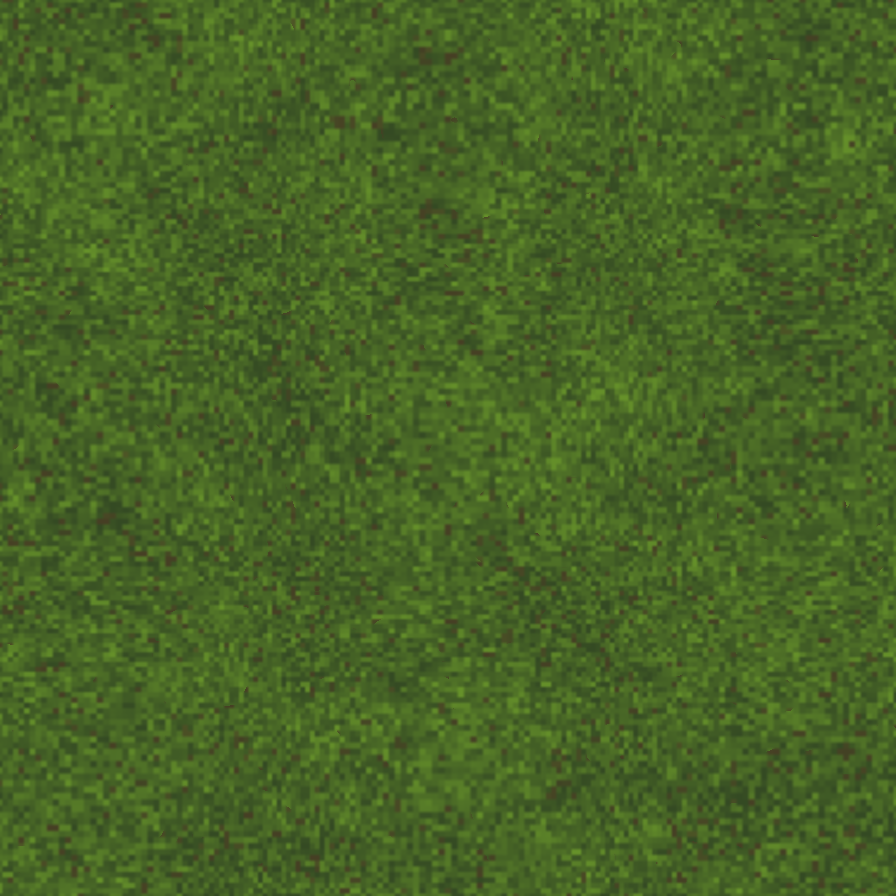
Reproduce this texture procedurally as a Shadertoy shader.

```glsl
const vec3 DARK_GREEN = vec3(0.205, 0.290, 0.138);
const vec3 LIGHT_GREEN = vec3(0.400, 0.570, 0.163);
const vec3 EARTH_BROWN = vec3(0.275, 0.245, 0.142);
const float CELLS = 165.0;         // mean grains across the canvas
const float DENSITY_SWING = 26.0;  // how much the grain count varies
const float DENSITY_WAVES = 2.6;
const float EDGE_SOFTNESS = 0.38;  // blend width in grains
const float GRAIN_CURVE = 1.4;     // skews grains to the dark side
const float PATCH_SCALE = 5.0;
const float PATCH_STRENGTH = 0.20;
const float EARTH_SHARE = 0.045;
const float RUN_SHARE = 0.14;      // share of grains joined in pairs
const float TAU = 6.2831853;

// Integer hash of a lattice point, 0 to 1
float hash(ivec2 p, uint seed) {
    uvec2 q = uvec2(p) * uvec2(1597334673u, 3812015801u);
    uint h = (q.x ^ q.y ^ (seed * 2654435769u)) * 1597334673u;
    h ^= h >> 16;
    h *= 2246822519u;
    h ^= h >> 13;
    return float(h >> 8) / 16777216.0;
}

float cornerSlope(ivec2 corner, vec2 offset) {
    float angle = TAU * hash(corner, 11u);
    return dot(vec2(cos(angle), sin(angle)), offset);
}

float gradientNoise(vec2 p) {
    ivec2 i = ivec2(floor(p));
    vec2 f = fract(p);
    vec2 u = f * f * f * (f * (f * 6.0 - 15.0) + 10.0);
    float bottom = mix(cornerSlope(i, f),
                       cornerSlope(i + ivec2(1, 0), f - vec2(1, 0)), u.x);
    float top = mix(cornerSlope(i + ivec2(0, 1), f - vec2(0, 1)),
                    cornerSlope(i + ivec2(1, 1), f - vec2(1, 1)), u.x);
    return mix(bottom, top, u.y);
}

float patches(vec2 p) {
    float sum = 0.0;
    float weight = 1.0;
    for (int octave = 0; octave < 4; octave++) {
        sum += weight * gradientNoise(p);
        p = p * 2.13 + 17.3;
        weight *= 0.65;
    }
    return sum;
}

// Canvas position to grain grid, with gently varying grain size
vec2 grainGrid(vec2 uv) {
    float wave = TAU * DENSITY_WAVES;
    return CELLS * uv - DENSITY_SWING / wave * sin(wave * (uv - 0.5));
}

// Colour of one grain; some share it with a neighbour
vec3 grainColor(ivec2 cell, float tone) {
    if (hash(ivec2(cell.x >> 1, cell.y), 1u) < RUN_SHARE) {
        cell.x = (cell.x >> 1) * 2;
    } else if (hash(ivec2(cell.x, cell.y >> 1), 2u) < RUN_SHARE) {
        cell.y = (cell.y >> 1) * 2;
    }
    float shade = 0.5 * (hash(cell, 3u) + hash(cell, 4u));
    shade = pow(shade, GRAIN_CURVE) + PATCH_STRENGTH * tone;
    vec3 green = mix(DARK_GREEN, LIGHT_GREEN, clamp(shade, 0.0, 1.0));

    float earthChance = EARTH_SHARE * clamp(1.0 - 1.5 * tone, 0.2, 2.0);
    float earth = step(hash(cell, 5u), earthChance);
    return mix(green, EARTH_BROWN, earth * mix(0.6, 1.0, hash(cell, 6u)));
}

void mainImage(out vec4 fragColor, in vec2 fragCoord) {
    vec2 uv = fragCoord / iResolution.xy;
    float tone = patches(uv * PATCH_SCALE);

    // Blend the four nearest grains across narrow borders
    vec2 grid = grainGrid(uv) - 0.5;
    ivec2 cell = ivec2(floor(grid));
    vec2 blend = smoothstep(0.5 - EDGE_SOFTNESS, 0.5 + EDGE_SOFTNESS, fract(grid));
    vec3 bottom = mix(grainColor(cell, tone),
                      grainColor(cell + ivec2(1, 0), tone), blend.x);
    vec3 top = mix(grainColor(cell + ivec2(0, 1), tone),
                   grainColor(cell + ivec2(1, 1), tone), blend.x);
    fragColor = vec4(mix(bottom, top, blend.y), 1.0);
}
```
